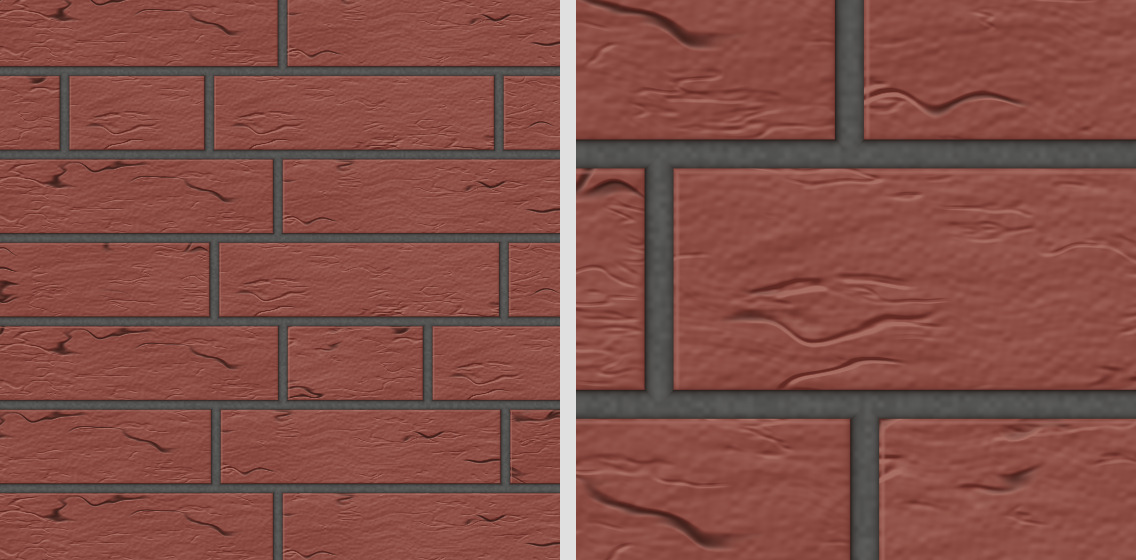
Left, the full canvas; right, a detail of the centre.
This texture is drawn by a Shadertoy shader. Its source:

```glsl
#define ROW_PITCH 0.149
#define FIRST_BED 0.127
#define BRICK_PITCH 0.517
#define JOINT 0.0172
#define RELIEF_GAIN 3.6
#define LIGHT_STEP vec2(-0.0008, 0.002)
#define BRICK_MID vec3(0.54, 0.285, 0.25)
#define BRICK_LIGHT vec3(0.66, 0.43, 0.39)
#define BRICK_DARK vec3(0.39, 0.165, 0.14)
#define CRACK_COLOR vec3(0.17, 0.08, 0.065)
#define MORTAR vec3(0.345, 0.345, 0.34)
#define SHADOW_COLOR vec3(0.13, 0.10, 0.09)

// Head joint of each course, counted from the top
const float HEAD_JOINT[7] = float[7](0.5046, 0.3737, 0.4961, 0.3828, 0.5052, 0.3854, 0.4961);

float hash(vec2 p) {
    return fract(sin(dot(p, vec2(127.1, 311.7))) * 43758.5453);
}

float noise(vec2 p) {
    vec2 i = floor(p), f = fract(p);
    f = f * f * (3.0 - 2.0 * f);
    return mix(mix(hash(i), hash(i + vec2(1, 0)), f.x),
               mix(hash(i + vec2(0, 1)), hash(i + vec2(1, 1)), f.x), f.y);
}

float fbm(vec2 p) {
    float sum = 0.0, amplitude = 0.55;
    for (int i = 0; i < 3; i++) {
        sum += amplitude * noise(p);
        p = p * 2.03 + 17.3;
        amplitude *= 0.47;
    }
    return sum;
}

// Thin broken lines along the contours of stretched noise
float grooves(vec2 p, vec2 scale, float width, float sparsity) {
    vec2 q = p * scale + vec2(0.0, 0.7 * noise(p * 34.0));
    float line = abs(fbm(q) - 0.47);
    float mask = smoothstep(sparsity, sparsity + 0.16, noise(p * scale * vec2(1.1, 0.6) + 7.7));
    return (1.0 - smoothstep(0.0, width, line)) * mask;
}

float cracks(vec2 p) {
    return grooves(p, vec2(9.0, 36.0), 0.05, 0.56);
}

float relief(vec2 p) {
    float wrinkles = fbm(p * vec2(24.0, 78.0) + 2.0 * noise(p * 19.0));
    float grain = noise(p * vec2(210.0, 260.0));
    float fine = grooves(p + 3.1, vec2(20.0, 78.0), 0.07, 0.48);
    return 0.55 * wrinkles + 0.13 * grain - 0.2 * fine - 0.45 * cracks(p);
}

vec3 brickSurface(vec2 p) {
    float slope = relief(p) - relief(p + LIGHT_STEP);
    float tone = 0.5 * (fbm(p * vec2(5.0, 11.0)) - 0.42);
    float shade = 0.1 + tone + RELIEF_GAIN * slope;
    vec3 color = mix(BRICK_MID, BRICK_LIGHT, clamp(shade, 0.0, 1.0));
    color = mix(color, BRICK_DARK, clamp(-shade, 0.0, 1.0));
    float depth = cracks(p + 0.5 * LIGHT_STEP) * smoothstep(0.3, 0.65, noise(p * vec2(16.0, 22.0)));
    return mix(color, CRACK_COLOR, 0.8 * depth);
}

void mainImage(out vec4 fragColor, in vec2 fragCoord) {
    vec2 uv = fragCoord / iResolution.xy;
    float pixel = 1.0 / min(iResolution.x, iResolution.y);

    // Course and full-length brick
    float course = (1.0 - uv.y - FIRST_BED) / ROW_PITCH + 1.0;
    int row = clamp(int(floor(course)), 0, 6);
    float first = HEAD_JOINT[row];
    float column = floor((uv.x - first) / BRICK_PITCH);
    float left = first + column * BRICK_PITCH;
    float right = left + BRICK_PITCH;

    // Two courses hold a half brick
    float variant = column + 3.0 * mod(float(row), 2.0) * step(float(row), 3.5);
    if ((row == 1 && column < 0.0) || (row == 4 && column >= 0.0)) {
        float middle = 0.5 * (left + right);
        variant = uv.x < middle ? 5.0 : 3.0;
        if (uv.x < middle) right = middle;
        else left = middle;
    }

    // Distances inward from the four brick edges
    float fromTop = fract(course) * ROW_PITCH;
    vec2 low = vec2(uv.x - left, ROW_PITCH - fromTop) - 0.5 * JOINT;
    vec2 high = vec2(right - uv.x, fromTop) - 0.5 * JOINT;
    float lit = min(low.x, high.y);
    float shaded = min(low.y, high.x);
    float inside = min(lit, shaded);

    // Brick face with bright upper left rim and darker lower right rim
    vec2 local = vec2(uv.x - left, -fromTop) + vec2(4.37, 2.91) * (variant + 2.0);
    vec3 brick = brickSurface(local);
    float rim = 1.0 - smoothstep(0.0, 0.0022, abs(lit - 0.0022));
    brick = mix(brick, BRICK_LIGHT, 0.6 * rim);
    brick = mix(brick, BRICK_DARK, 0.65 * exp(-max(shaded, 0.0) / 0.0018));

    // Grainy mortar, shadowed beside the bricks
    vec3 mortar = MORTAR * (0.92 + 0.16 * noise(uv * 270.0));
    float strength = shaded < lit ? 0.95 : 0.6;
    mortar = mix(mortar, SHADOW_COLOR, strength * exp(min(inside, 0.0) / 0.0024));

    float face = smoothstep(-0.7 * pixel, 0.7 * pixel, inside);
    fragColor = vec4(mix(mortar, brick, face), 1.0);
}
```
